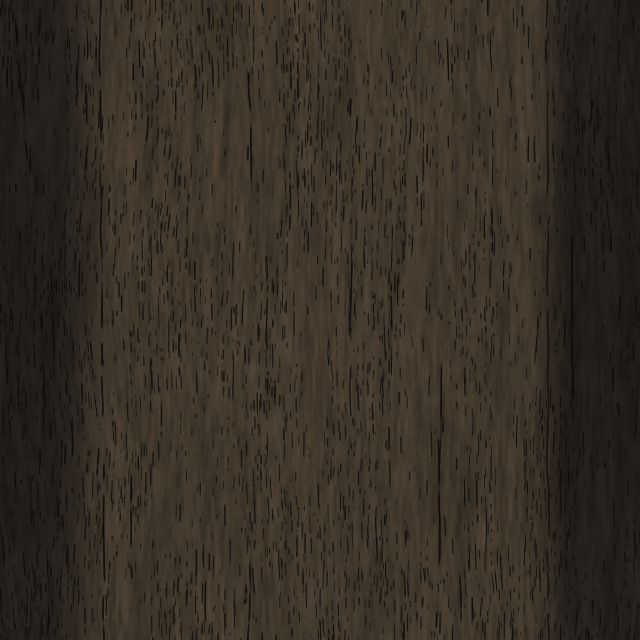
Write a Shadertoy shader that draws this texture.

```glsl
#define BOARD_LEFT 0.152
#define BOARD_RIGHT 0.856
#define BOARD_COLOR vec3(0.258, 0.219, 0.173)
#define SIDE_COLOR vec3(0.128, 0.114, 0.097)
#define CRACK_COLOR vec3(0.035, 0.030, 0.025)
#define GRAIN_CONTRAST 0.62
#define PORE_DENSITY 0.30
#define PORE_WIDTH 0.0013
#define PORE_DEPTH 0.85

float hash(vec2 p) {
    vec3 q = fract(vec3(p.xyx) * 0.1031);
    q += dot(q, q.yzx + 33.33);
    return fract((q.x + q.y) * q.z);
}

float noise(vec2 p) {
    vec2 cell = floor(p), f = fract(p);
    f = f * f * (3.0 - 2.0 * f);
    float low = mix(hash(cell), hash(cell + vec2(1, 0)), f.x);
    float high = mix(hash(cell + vec2(0, 1)), hash(cell + vec2(1, 1)), f.x);
    return mix(low, high, f.y);
}

float fbm(vec2 p) {
    float sum = 0.0, gain = 0.5;
    for (int i = 0; i < 4; i++) {
        sum += gain * noise(p);
        p = p * 2.03 + 17.3;
        gain *= 0.5;
    }
    return sum / 0.9375;
}

// Soft vertical stroke of a given half width
float stroke(float dist, float halfWidth) {
    float soft = 0.6 / iResolution.y;
    return 1.0 - smoothstep(max(halfWidth - soft, 0.0), halfWidth + soft, dist);
}

// Short dark dashes, one per stretched cell
float pores(vec2 p, vec2 cells, float density, float seed) {
    vec2 g = p * cells;
    float column = floor(g.x);
    g.y += 19.0 * hash(vec2(column, seed));
    vec2 id = vec2(column, floor(g.y)) + seed * 31.0;
    vec2 f = fract(g);
    float center = 0.25 + 0.5 * hash(id + 3.7);
    float halfLength = 0.12 + 0.36 * hash(id + 8.1);
    float width = PORE_WIDTH * mix(0.45, 1.0, hash(id + 5.3));
    float body = stroke(abs(f.x - center) / cells.x, width);
    float tip = 1.0 - smoothstep(halfLength * 0.7, halfLength, abs(f.y - 0.5));
    float gaps = smoothstep(0.18, 0.42, noise(vec2(column * 3.1 + seed, p.y * 85.0)));
    return body * tip * gaps * step(1.0 - density, hash(id));
}

// Long broken crack leaning from its lower to its upper end
float crack(vec2 p, float xLow, float xHigh, float yLow, float yHigh) {
    float t = (p.y - yLow) / (yHigh - yLow);
    float wobble = 0.004 * (noise(vec2(xLow * 91.0, p.y * 22.0)) - 0.5);
    float dist = abs(p.x - mix(xLow, xHigh, t) - wobble);
    float span = smoothstep(0.0, 0.06, t) * (1.0 - smoothstep(0.94, 1.0, t));
    float gaps = smoothstep(0.25, 0.5, noise(vec2(xLow * 53.0, p.y * 38.0)));
    return stroke(dist, PORE_WIDTH * 1.05) * span * gaps;
}

void mainImage(out vec4 fragColor, in vec2 fragCoord) {
    vec2 uv = fragCoord / iResolution.xy;

    // Bend the fibres slightly
    vec2 p = uv;
    p.x += 0.018 * (noise(uv * vec2(7.0, 3.5)) - 0.5);
    p.x += 0.004 * (noise(uv * vec2(22.0, 16.0)) - 0.5);

    // Lit board between two shaded sides
    float lit = smoothstep(BOARD_LEFT - 0.075, BOARD_LEFT + 0.035, uv.x);
    lit *= 1.0 - smoothstep(BOARD_RIGHT - 0.035, BOARD_RIGHT + 0.045, uv.x);
    vec3 color = mix(SIDE_COLOR, BOARD_COLOR, lit);
    color *= 1.0 + (1.0 - lit) * 0.35 * (abs(uv.y - 0.52) - 0.2);

    // Broad stains, streaks and fine fibres
    float stain = fbm(p * vec2(9.0, 4.0) + 4.0) - 0.5;
    float streak = fbm(p * vec2(60.0, 5.0)) - 0.5;
    float fibre = fbm(p * vec2(190.0, 24.0) + 9.0) - 0.5;
    float fleck = noise(p * vec2(260.0, 80.0)) - 0.5;
    float grain = 0.3 * stain + 0.45 * streak + 0.7 * fibre + 0.16 * fleck;
    color *= 1.0 + GRAIN_CONTRAST * grain;

    // Pores gather in loose vertical bands
    float band = mix(0.35, 1.5, smoothstep(0.25, 0.75, noise(p * vec2(24.0, 4.0) + 2.0)));
    float dark = 0.0;
    for (int i = 0; i < 4; i++) {
        float k = float(i);
        vec2 cells = vec2(72.0 + 17.0 * k, 11.0 + 8.0 * k);
        dark = max(dark, pores(p, cells, PORE_DENSITY * band, k + 1.0) * (1.0 - 0.12 * k));
    }

    // Seams at the board edges and the longest splits
    dark = max(dark, crack(uv, 0.163, 0.156, -0.05, 1.05));
    dark = max(dark, 0.8 * crack(uv, 0.857, 0.854, -0.05, 1.05));
    dark = max(dark, crack(uv, 0.393, 0.386, 0.68, 1.05));
    dark = max(dark, crack(uv, 0.388, 0.390, -0.05, 0.15));
    dark = max(dark, crack(uv, 0.045, 0.016, 0.74, 1.05));
    dark = max(dark, crack(uv, 0.686, 0.689, 0.11, 0.44));
    dark = max(dark, crack(uv, 0.206, 0.205, 0.09, 0.27));
    dark = max(dark, crack(uv, 0.548, 0.550, 0.40, 0.60));
    dark = max(dark, crack(uv, 0.895, 0.893, 0.35, 0.64));

    color = mix(color, CRACK_COLOR, PORE_DEPTH * dark);
    fragColor = vec4(clamp(color, 0.0, 1.0), 1.0);
}
```
